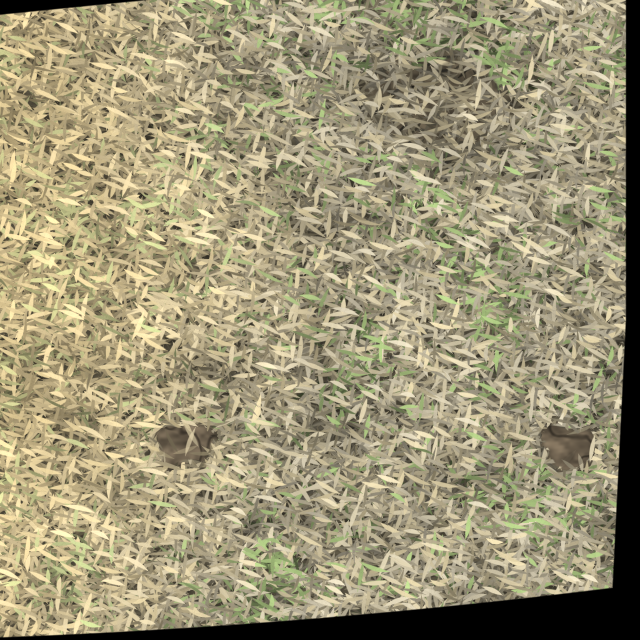
Reproduce this texture procedurally as a WebGL 2 fragment shader.

```glsl
#version 300 es
precision highp float;
// Dry, matted lawn with green tufts and bare soil, framed by slanted black edges.

uniform vec2 u_resolution;
out vec4 outColor;

const int LAYERS = 14;
const vec2 CELL = vec2(0.050, 0.014);
const vec3 STRAW = vec3(1.0, 0.93, 0.74);
const vec3 WARM = vec3(1.05, 0.93, 0.66);
const vec3 PALE = vec3(1.0, 0.96, 0.85);
const vec3 GREEN = vec3(0.80, 0.92, 0.60);
const vec3 SHADOW = vec3(0.27, 0.25, 0.20);
const vec3 SOIL = vec3(0.43, 0.38, 0.31);

vec4 hash4(vec3 seed) {
    vec4 h = fract(seed.xyzx * vec4(0.1031, 0.1030, 0.0973, 0.1099));
    h += dot(h, h.wzxy + 33.33);
    return fract((h.xxyz + h.yzzw) * h.zywx);
}

float hash1(vec2 p) {
    vec3 h = fract(p.xyx * 0.1031);
    h += dot(h, h.yzx + 33.33);
    return fract((h.x + h.y) * h.z);
}

float noise(vec2 p) {
    vec2 i = floor(p);
    vec2 f = fract(p);
    f = f * f * (3.0 - 2.0 * f);
    float low = mix(hash1(i), hash1(i + vec2(1, 0)), f.x);
    float high = mix(hash1(i + vec2(0, 1)), hash1(i + vec2(1, 1)), f.x);
    return mix(low, high, f.y);
}

float fbm(vec2 p) {
    return 0.65 * noise(p) + 0.35 * noise(p * 2.3 + 17.0);
}

// Soft elliptical patch: 1 in the middle, 0 outside.
float patchMask(vec2 p, vec2 center, vec2 radius) {
    return 1.0 - smoothstep(0.65, 1.15, length((p - center) / radius));
}

// How strongly soil shows through the grass.
float bareness(vec2 p) {
    vec2 q = p + 0.03 * (vec2(noise(p * 28.0), noise(p * 28.0 + 60.0)) - 0.5);
    float clods = max(patchMask(q, vec2(0.285, 0.305), vec2(0.052, 0.040)),
                      patchMask(q, vec2(0.888, 0.300), vec2(0.055, 0.046)));
    float worn = patchMask(q, vec2(0.68, 0.84), vec2(0.14, 0.08));
    return max(clods, 0.5 * worn);
}

vec3 ground(vec2 p, float bare) {
    float grain = fbm(p * vec2(55.0, 75.0));
    float crack = smoothstep(0.0, 0.07, abs(fbm(p * 24.0 + 5.0) - 0.5));
    vec3 soil = SOIL * (0.6 + 0.75 * grain) * mix(0.6, 1.0, crack);
    return mix(SHADOW * (0.6 + 0.9 * grain), soil, bare);
}

// Coverage of a curved blade along x, tapered to both tips.
float blade(vec2 q, float slope, float halfLength, float halfWidth, float bend, float soft) {
    float t = q.x / halfLength;
    float d = abs(q.y - slope * q.x + bend * (t * t - 0.3)) - halfWidth * (1.0 - t * t);
    return 1.0 - smoothstep(-soft, soft, d);
}

vec3 bladeColor(float depth, float light, float sunny, float lush, vec3 rnd) {
    float tone = mix(0.16, 0.50, depth) + 0.46 * rnd.x + light;
    vec3 tint = mix(mix(STRAW, PALE, rnd.y * 0.9), WARM, sunny * 0.7);
    float green = step(rnd.z, 0.08 + 0.3 * lush) * (1.0 - 0.6 * sunny);
    return mix(tint, GREEN, green) * tone;
}

// Blades stacked from the topmost layer down; alpha holds what stays uncovered.
vec4 grass(vec2 p, float bare, float soft) {
    float sunny = 1.0 - smoothstep(0.05, 0.65, p.x + 0.35 * abs(p.y - 0.6));
    float lush = smoothstep(0.5, 0.85, noise(p * 9.0 + 23.0));
    float light = 0.24 * (fbm(p * 12.0) - 0.5) + 0.09 * sunny;
    vec4 sum = vec4(0.0, 0.0, 0.0, 1.0);
    for (int i = 0; i < LAYERS; i++) {
        float id = float(i);
        float depth = 1.0 - id / float(LAYERS - 1);
        float turn = fract(id * 0.618 + 0.3) * 2.0 - 1.0;
        float angle = 0.15 + 1.5 * turn * mix(0.75, 1.0, abs(turn));
        vec2 axis = vec2(cos(angle), sin(angle));
        vec2 g = vec2(dot(p, axis), axis.x * p.y - axis.y * p.x) + 0.0173 * id;
        vec2 home = floor(g / CELL - 0.5);
        for (int k = 0; k < 4; k++) {
            vec2 cell = home + vec2(k & 1, k >> 1);
            vec4 rnd = hash4(vec3(cell + 200.0, id + 1.0));
            vec2 q = g - (cell + rnd.xy) * CELL;
            vec3 look = fract(rnd.wxy * 37.0 + rnd.zwz * 11.0);
            float halfLength = 0.5 * CELL.x * mix(0.5, 1.0, rnd.w);
            float halfWidth = mix(0.0021, 0.0038, look.y);
            float cover = blade(q, 0.36 * (rnd.z - 0.5), halfLength, halfWidth,
                                0.006 * (look.z - 0.5), soft);
            cover *= 0.94 * smoothstep(bare - 0.12, bare, look.x);
            sum.rgb += sum.a * cover * bladeColor(depth, light, sunny, lush, look.yzx);
            sum.a *= 1.0 - cover;
        }
        if (sum.a < 0.05) break;
    }
    return sum;
}

// Signed distance to the slanted frame, positive inside.
float frame(vec2 p) {
    float top = 0.977 + 0.1 * p.x - p.y;
    float bottom = p.y - (0.004 + 0.038 * p.x + 0.045 * p.x * p.x);
    float right = 0.978 - 0.05 * max(0.5 - p.y, 0.0) - p.x;
    return min(top, min(bottom, right));
}

void main() {
    vec2 p = gl_FragCoord.xy / u_resolution;
    float pixel = 1.0 / min(u_resolution.x, u_resolution.y);
    float inside = smoothstep(-pixel, pixel, frame(p));
    vec3 color = vec3(0.0);
    if (inside > 0.0) {
        float bare = bareness(p);
        vec4 cover = grass(p, bare, max(0.0013, 0.7 * pixel));
        color = inside * (cover.rgb + cover.a * ground(p, bare));
    }
    outColor = vec4(clamp(color, 0.0, 1.0), 1.0);
}
```
